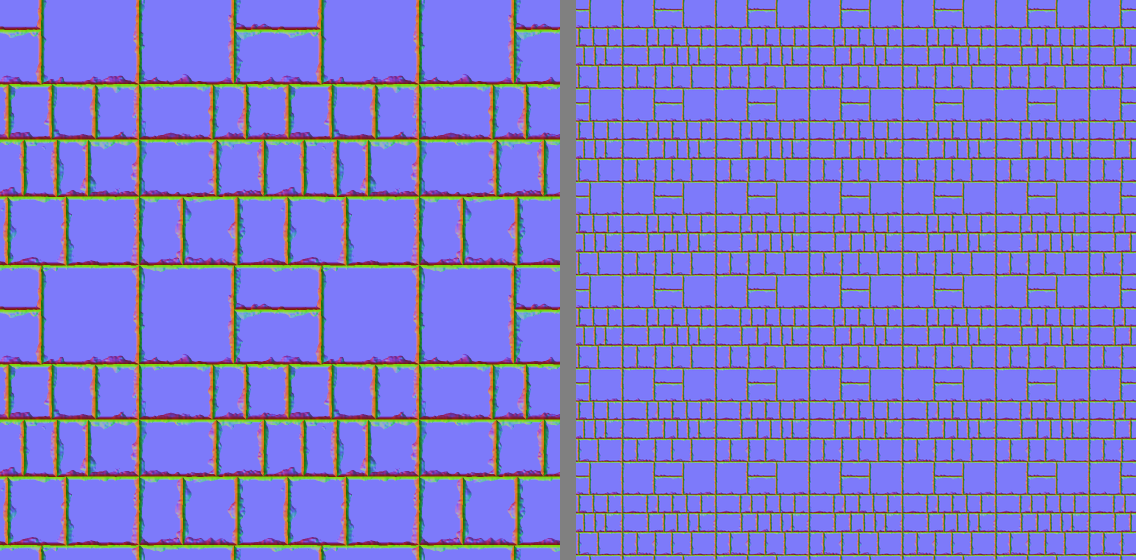
Left: one tile. Right: repeated 3 by 3.
Give the GLSL for this texture map, as a Shadertoy shader.

```glsl
const float TILE = 384.0;

// Inner vertical joints of the four courses, five each; TILE marks an unused slot
const float JOINTS[20] = float[20](
    130.0, 250.0, 384.0, 384.0, 384.0,
    101.0, 147.0, 205.0, 264.0, 324.0,
    106.0, 171.0, 226.0, 271.0, 314.0,
    60.0, 135.0, 204.0, 284.0, 384.0);
const float COURSES[5] = float[5](0.0, 136.0, 211.5, 290.0, 384.0);

float hash(vec2 p) {
    vec3 q = fract(vec3(p.xyx) * 0.1031);
    q += dot(q, q.yzx + 33.33);
    return fract((q.x + q.y) * q.z);
}

float noise(vec2 p) {
    vec2 i = floor(p), f = fract(p);
    f = f * f * (3.0 - 2.0 * f);
    return mix(mix(hash(i), hash(i + vec2(1, 0)), f.x),
               mix(hash(i + vec2(0, 1)), hash(i + vec2(1, 1)), f.x), f.y);
}

// Distances to the left, right, top and bottom joints of the stone around p
vec4 stoneSides(vec2 p) {
    int row = 0;
    for (int i = 1; i < 4; i++) if (p.y >= COURSES[i]) row = i;
    float top = COURSES[row], bottom = COURSES[row + 1];
    float left = 0.0, right = TILE;
    for (int i = 0; i < 5; i++) {
        float joint = JOINTS[row * 5 + i];
        if (p.x >= joint) left = joint;
        else right = min(right, joint);
    }
    // One block of the tall course is split into two slabs
    if (row == 0 && left == 130.0) {
        if (p.y < 61.0) bottom = 61.0;
        else top = 61.0;
    }
    return vec4(p.x - left, right - p.x, p.y - top, bottom - p.y);
}

// x: height below the flat face, y: distance to the nearest joint
vec2 stoneHeight(vec2 p) {
    p = mod(p, TILE);
    vec4 sides = stoneSides(p);
    float depth = 0.0, nearest = TILE;
    for (int i = 0; i < 4; i++) {
        float d = sides[i];
        nearest = min(nearest, d);
        if (d > 19.0) continue;
        vec2 seed = vec2(37.0, 71.0) * float(i + 1);
        float wear = noise(p / 21.0 + seed);
        float chips = 7.0 * (noise(p / 7.5 + seed) - 0.5)
                    + 2.5 * (noise(p / 3.0 + seed) - 0.5);
        float steepness = (1.5 - wear) * (i == 3 ? 1.5 : 1.0);
        float bevel = max(0.0, 2.5 + 10.0 * wear * wear + chips - d) * steepness;
        float groove = max(0.0, 4.5 - d);
        depth = max(depth, bevel + 0.5 * groove * groove);
    }
    return vec2(-depth, nearest);
}

// Surface direction as colour, darker in blue inside the joints
vec3 normalColour(vec2 p) {
    const float e = 0.5;
    vec2 here = stoneHeight(p);
    float dx = (stoneHeight(p + vec2(e, 0)).x - here.x) / e;
    float dy = (stoneHeight(p + vec2(0, e)).x - here.x) / e;
    vec3 n = normalize(vec3(-dx, dy, 1.0));
    float blue = 0.98 * n.z * mix(0.15, 1.0, smoothstep(0.0, 3.5, here.y));
    return vec3(vec2(0.49, 0.48) + 0.38 * n.xy, blue);
}

void mainImage(out vec4 fragColor, in vec2 fragCoord) {
    vec3 colour = vec3(0.0);
    // Four samples per pixel smooth the edges
    for (int i = 0; i < 4; i++) {
        vec2 jitter = (vec2(i % 2, i / 2) - 0.5) * 0.5;
        vec2 uv = (fragCoord + jitter) / iResolution.xy;
        // Two repeats each way, measured downwards from a shared joint
        vec2 p = vec2(uv.x, 1.0 - uv.y) * 2.0 * TILE + vec2(-191.0, 20.0);
        colour += normalColour(p) * 0.25;
    }
    fragColor = vec4(colour, 1.0);
}
```
